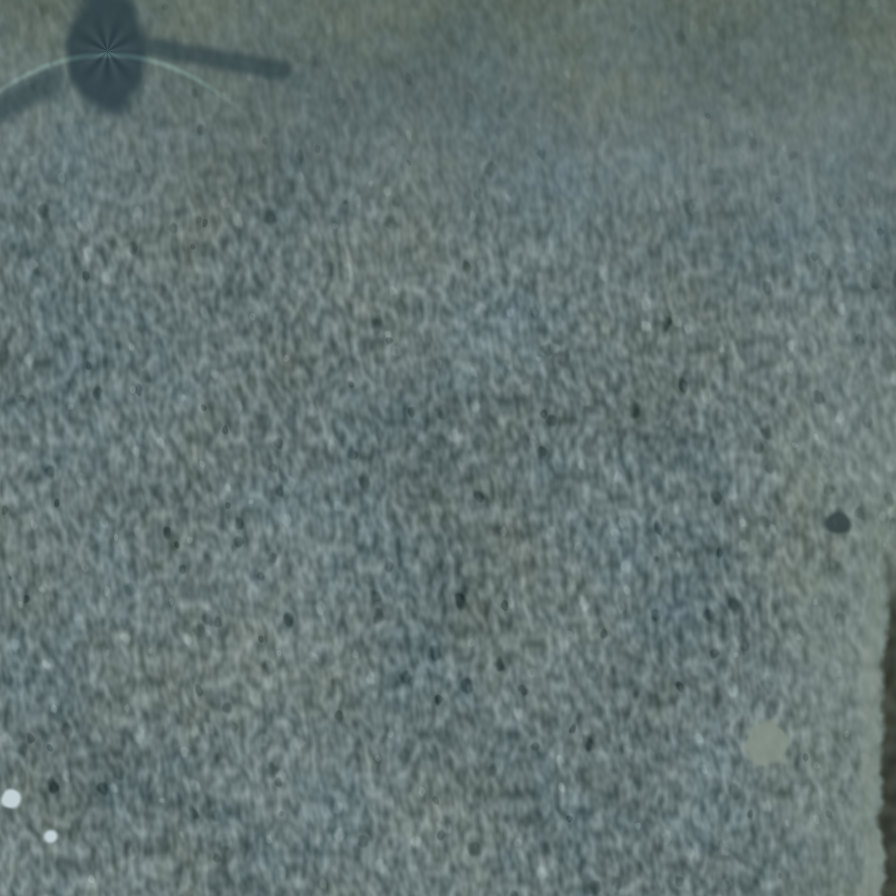
This texture is drawn by a Shadertoy shader. Its source:

```glsl
// Weathered grey-green stone slab with fine upright grain, pits, pale flecks and a dark corner stain.
#define BASE_TONE vec3(0.400, 0.460, 0.459)
#define STAIN_TONE vec3(0.185, 0.255, 0.280)
#define PALE_TONE vec3(0.520, 0.575, 0.535)
#define GRAIN_FREQ vec2(88.0, 48.0)
#define GRAIN_CONTRAST 0.150
#define SPECK_CONTRAST 0.100
#define CLOUD_CONTRAST 0.055
#define LEAN 0.10
#define PIT_CELLS 30.0
#define HUB vec2(0.120, 0.943)

float hash(vec2 p) {
    vec3 q = fract(p.xyx * vec3(0.1031, 0.1030, 0.0973));
    q += dot(q, q.yzx + 33.33);
    return fract((q.x + q.y) * q.z);
}

vec2 gradient(vec2 cell) {
    float angle = 6.2832 * hash(cell);
    return vec2(cos(angle), sin(angle));
}

float gradientNoise(vec2 p) {
    vec2 i = floor(p), f = fract(p), e = vec2(0.0, 1.0);
    vec2 u = f * f * f * (f * (f * 6.0 - 15.0) + 10.0);
    float low = mix(dot(gradient(i), f), dot(gradient(i + e.yx), f - e.yx), u.x);
    float high = mix(dot(gradient(i + e.xy), f - e.xy), dot(gradient(i + e.yy), f - e.yy), u.x);
    return mix(low, high, u.y);
}

float fbm(vec2 p) {
    float sum = 0.0, amp = 1.0;
    for (int i = 0; i < 4; i++) {
        sum += amp * gradientNoise(p);
        p = p * 2.03 + 17.3;
        amp *= 0.6;
    }
    return sum;
}

// Soft irregular dots, scattered one per chosen cell
float flecks(vec2 p, float seed, float density) {
    float mask = 0.0;
    vec2 cell = floor(p);
    for (int y = -1; y <= 1; y++)
    for (int x = -1; x <= 1; x++) {
        vec2 id = cell + vec2(x, y);
        vec2 center = id + vec2(hash(id + seed), hash(id + seed + 41.0));
        float radius = mix(0.10, 0.27, hash(id + seed + 83.0));
        float dist = length((p - center) * vec2(1.15, 0.85)) + 0.10 * gradientNoise(p * 4.0);
        float chosen = step(hash(id + seed + 127.0), density);
        mask = max(mask, chosen * (1.0 - smoothstep(radius * 0.5, radius * 1.3, dist)));
    }
    return mask;
}

float segment(vec2 p, vec2 a, vec2 b) {
    vec2 ab = b - a;
    return length(p - a - ab * clamp(dot(p - a, ab) / dot(ab, ab), 0.0, 1.0));
}

float spot(vec2 p, vec2 center, float radius, float soft) {
    float wobble = radius * 0.4 * gradientNoise(p * 55.0);
    return 1.0 - smoothstep(radius - soft, radius + soft, length(p - center) + wobble);
}

vec3 stoneColor(vec2 p) {
    // Grain: tall narrow streaks, calmer at the top and rounder at the bottom
    vec2 q = vec2(p.x + LEAN * p.y, p.y);
    q += 0.004 * vec2(gradientNoise(p * 19.0), gradientNoise(p * 17.0 + 5.0));
    float rough = mix(1.12, 0.40, smoothstep(0.68, 1.0, p.y + 0.12 * p.x));
    float grain = gradientNoise(q * GRAIN_FREQ);
    float speck = gradientNoise(q * GRAIN_FREQ * vec2(1.75, 1.9) + 31.0);
    float clumps = gradientNoise(p * 42.0 + 9.0) * smoothstep(0.75, 0.05, p.y);
    float cloud = fbm(p * 5.0 + 3.0);
    float tone = rough * (GRAIN_CONTRAST * grain + SPECK_CONTRAST * speck + 0.07 * clumps);
    tone += CLOUD_CONTRAST * cloud + 0.020 * (0.5 - p.y);

    // Slow drift between bluish and olive stone
    float hue = fbm(p * 6.0 + 50.0) + 0.5 * gradientNoise(q * 36.0);
    vec3 color = BASE_TONE + tone + hue * vec3(-0.012, 0.0, 0.022);
    color += smoothstep(0.84, 1.0, p.y) * vec3(-0.022, -0.026, -0.050);

    // Pits and pale flecks
    color -= 0.10 * rough * flecks(q * PIT_CELLS, 11.0, 0.22);
    color += 0.075 * rough * flecks(q * PIT_CELLS * 1.2, 57.0, 0.20);
    return color;
}

// Pale worn margin, dark crack and larger marks
vec3 addMarks(vec3 color, vec2 p) {
    float worn = smoothstep(0.80, 1.0, p.x + 0.06 * fbm(p * 9.0)) * smoothstep(0.75, 0.45, p.y);
    color = mix(color, PALE_TONE + 0.10 * gradientNoise(p * 60.0), 0.40 * worn);
    float edge = 0.985 + 0.012 * fbm(vec2(p.y * 14.0, 2.0));
    float span = smoothstep(0.40, 0.30, p.y);
    color = mix(color, PALE_TONE, 0.5 * span * smoothstep(0.016, 0.004, abs(p.x - edge + 0.012)));
    float crack = span * smoothstep(-0.003, 0.006, p.x - edge);
    color = mix(color, vec3(0.20, 0.22, 0.18) + 0.14 * gradientNoise(p * 50.0), 0.85 * crack);
    color = mix(color, vec3(0.20, 0.26, 0.26), 0.85 * spot(p, vec2(0.935, 0.417), 0.014, 0.004));
    color = mix(color, PALE_TONE, 0.85 * spot(p, vec2(0.856, 0.170), 0.024, 0.004));
    float chips = max(spot(p, vec2(0.013, 0.108), 0.011, 0.003), spot(p, vec2(0.056, 0.066), 0.007, 0.003));
    return mix(color, vec3(0.76, 0.82, 0.84), chips);
}

// Dark blot with a slim arm, a curved tail and a pale arc
vec3 addStain(vec3 color, vec2 p) {
    vec2 d = p - HUB;
    float blot = 1.0 - smoothstep(0.75, 1.12, length(d / vec2(0.046, 0.076)) + 0.2 * gradientNoise(p * 30.0));
    float arm = 1.0 - smoothstep(0.004, 0.017, segment(p, HUB + vec2(0.02, 0.01), vec2(0.315, 0.921)));
    float arc = d.y + 2.8 * d.x * d.x;
    float tail = smoothstep(0.026, 0.006, abs(arc + 0.025)) * smoothstep(-0.03, -0.07, d.x);
    color = mix(color, STAIN_TONE, max(0.85 * blot, max(0.62 * arm, 0.60 * tail)));
    float rays = sin(9.0 * atan(d.y, d.x + 0.0001)) * smoothstep(0.05, 0.01, length(d));
    float rim = smoothstep(0.006, 0.0, abs(arc + 0.004)) * smoothstep(0.17, 0.08, abs(d.x));
    return color + 0.035 * rays + 0.10 * rim * vec3(0.8, 1.1, 1.0);
}

void mainImage(out vec4 fragColor, in vec2 fragCoord) {
    vec2 p = fragCoord / iResolution.xy;
    vec3 color = addStain(addMarks(stoneColor(p), p), p);
    fragColor = vec4(clamp(color, 0.0, 1.0), 1.0);
}
```
